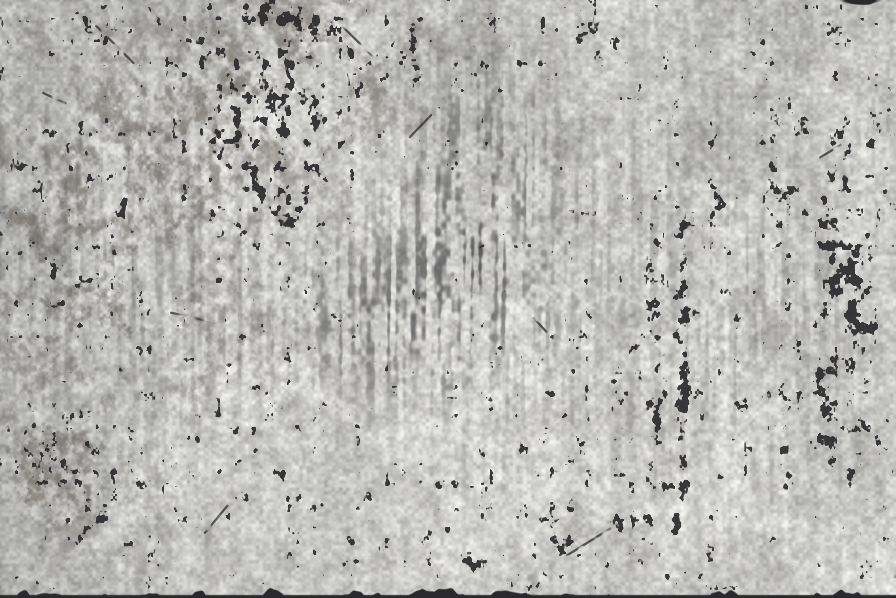
This texture is drawn by a Shadertoy shader. Its source:

```glsl
// Worn, whitewashed plaster: pale grain, brownish stains, fine brushed streaks
// and dark flecks lined up in vertical columns. Soft blobs set where each kind
// of wear gathers; thresholded value noise gives the marks their ragged shapes.

#define PLASTER vec3(0.815, 0.815, 0.805)
#define INK vec3(0.165, 0.160, 0.170)
#define STAIN vec3(0.40, 0.375, 0.345)
#define GRAIN_SCALE 165.0
#define FLECK_SCALE 62.0
#define STREAK_SCALE 150.0
#define COLUMN_SCALE 42.0
#define FLECK_LEVEL 0.79
#define FLECK_GAIN 0.19
#define STREAK_STRENGTH 0.62
#define STAIN_STRENGTH 0.60
#define SCRATCHES 9

float hash(vec2 p) {
    return fract(sin(dot(p, vec2(127.1, 311.7))) * 43758.5453);
}

float noise(vec2 p) {
    vec2 cell = floor(p), f = fract(p);
    f = f * f * (3.0 - 2.0 * f);
    float low = mix(hash(cell), hash(cell + vec2(1, 0)), f.x);
    float high = mix(hash(cell + vec2(0, 1)), hash(cell + vec2(1, 1)), f.x);
    return mix(low, high, f.y);
}

float fbm(vec2 p) {
    return 0.5 * noise(p) + 0.3 * noise(p * 2.03 + 17.3) + 0.2 * noise(p * 4.1 + 41.7);
}

// Soft elliptical patch, 1 at its centre
float blob(vec2 p, vec2 centre, vec2 radius) {
    vec2 q = (p - centre) / radius;
    return exp(-dot(q, q));
}

float segment(vec2 p, vec2 centre, vec2 halfSpan) {
    vec2 q = p - centre;
    float t = clamp(dot(q, halfSpan) / dot(halfSpan, halfSpan), -1.0, 1.0);
    return length(q - halfSpan * t);
}

// Dark chips: loose ones on the left, column-bound ones on the right
float flecks(vec2 p) {
    float loose = blob(p, vec2(0.47, 0.76), vec2(0.11, 0.20))
                + 0.75 * blob(p, vec2(0.62, 0.94), vec2(0.40, 0.07))
                + 0.50 * blob(p, vec2(0.17, 0.64), vec2(0.22, 0.27))
                + 0.60 * blob(p, vec2(0.08, 0.21), vec2(0.12, 0.08))
                + 0.45 * blob(p, vec2(0.75, 0.17), vec2(0.50, 0.20));
    float lined = blob(p, vec2(1.06, 0.37), vec2(0.14, 0.24))
                + blob(p, vec2(1.23, 0.50), vec2(0.16, 0.33))
                + blob(p, vec2(1.40, 0.60), vec2(0.09, 0.33));
    float column = smoothstep(0.35, 0.80, noise(vec2(p.x * COLUMN_SCALE, p.y * 2.5)));
    float clumps = 0.55 + 0.9 * noise(p * 13.0);
    float density = min(loose * clumps + lined * (0.25 + 1.1 * column), 1.2);
    float shape = fbm(p * vec2(1.1, 0.85) * FLECK_SCALE);
    return smoothstep(0.0, 0.055, shape - FLECK_LEVEL + FLECK_GAIN * density);
}

// Thin broken brush lines running down the wall
float streaks(vec2 p) {
    float area = blob(p, vec2(0.80, 0.61), vec2(0.14, 0.27))
               + 0.7 * blob(p, vec2(0.62, 0.46), vec2(0.13, 0.12))
               + 0.35 * blob(p, vec2(0.25, 0.50), vec2(0.28, 0.30))
               + 0.35 * blob(p, vec2(1.22, 0.50), vec2(0.25, 0.35));
    float bend = 0.006 * noise(p * 5.0);
    float line = noise(vec2((p.x + bend) * STREAK_SCALE, p.y * 9.0));
    float breaks = noise(vec2(p.x * 120.0, p.y * 85.0));
    return min(area, 1.0) * smoothstep(0.40, 0.80, 0.6 * line + 0.4 * breaks);
}

float scratches(vec2 p, float pixel) {
    float mark = 0.0;
    for (int i = 0; i < SCRATCHES; i++) {
        float id = float(i) + 1.0;
        vec2 centre = vec2(1.5 * hash(vec2(id, 2.3)), hash(vec2(id, 7.9)));
        float angle = 1.8 * (hash(vec2(id, 4.1)) - 0.5);
        float reach = mix(0.015, 0.045, hash(vec2(id, 9.7)));
        float d = segment(p, centre, reach * vec2(cos(angle), sin(angle)));
        mark = max(mark, 1.0 - smoothstep(0.0008, 0.0008 + 1.3 * pixel, d));
    }
    return mark * smoothstep(0.25, 0.60, noise(p * 75.0));
}

// Ragged dark rim along the bottom and one chip at the upper right
float rim(vec2 p, float pixel) {
    float ragged = 0.005 + 0.05 * max(fbm(vec2(p.x * 24.0, 3.0)) - 0.56, 0.0);
    float bottom = 1.0 - smoothstep(ragged - pixel, ragged + pixel, p.y);
    float chip = length((p - vec2(1.44, 1.0)) / vec2(0.042, 0.010));
    return max(bottom, 1.0 - smoothstep(0.8, 1.1, chip + 0.3 * noise(p * 60.0)));
}

void mainImage(out vec4 fragColor, in vec2 fragCoord) {
    float pixel = 1.0 / iResolution.y;
    vec2 p = fragCoord * pixel;

    // Plaster with uneven light, grain and faint vertical brushing
    float light = 0.15 * (noise(p * GRAIN_SCALE) - 0.5) + 0.20 * (fbm(p * 55.0) - 0.5)
                + 0.18 * (fbm(p * 5.0) - 0.5)
                + 0.07 * (noise(vec2(p.x * 90.0, p.y * 4.0)) - 0.5);
    light -= 0.07 * smoothstep(0.55, 0.0, p.x) + 0.03 * smoothstep(0.7, 1.0, p.y);
    light += 0.03 * blob(p, vec2(0.65, 0.50), vec2(0.15, 0.30));
    vec3 color = PLASTER + light;

    // Brownish stains
    float stained = blob(p, vec2(0.17, 0.60), vec2(0.25, 0.30))
                  + 0.8 * blob(p, vec2(0.50, 0.88), vec2(0.22, 0.16))
                  + blob(p, vec2(0.08, 0.20), vec2(0.13, 0.09)) + 0.2;
    float blotch = 0.5 * fbm(p * 16.0) + 0.5 * fbm(p * vec2(75.0, 60.0));
    color = mix(color, STAIN, STAIN_STRENGTH * min(stained, 1.0) * smoothstep(0.46, 0.70, blotch));

    // Dark wear
    color = mix(color, INK, STREAK_STRENGTH * streaks(p));
    float dark = max(0.92 * flecks(p), 0.75 * scratches(p, pixel));
    color = mix(color, INK, max(dark, rim(p, pixel)));
    fragColor = vec4(clamp(color, 0.0, 1.0), 1.0);
}
```
